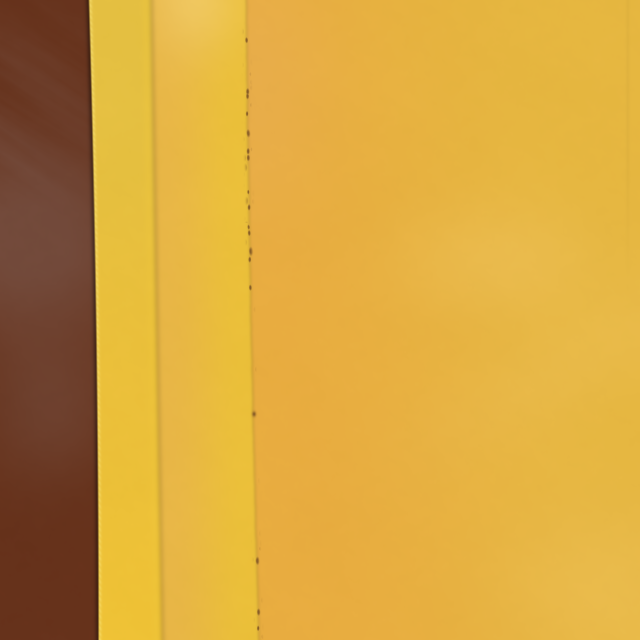
This texture is drawn by a three.js fragment shader. Its source:

```glsl
// Painted yellow panels beside a dark brown strip, under soft uneven light.
// Curved vertical borders split the bands; broad glows tint each band,
// sparse cellular specks wear the seam and layered sines add streaks.
varying vec2 vUv;

const vec3 BROWN_DEEP = vec3(0.40, 0.195, 0.105);
const vec3 BROWN_HAZE = vec3(0.45, 0.29, 0.23);
const vec3 YELLOW = vec3(0.92, 0.75, 0.225);
const vec3 OCHRE = vec3(0.91, 0.715, 0.275);
const vec3 ORANGE = vec3(0.91, 0.675, 0.25);
const vec3 GOLD = vec3(0.90, 0.715, 0.25);
const vec3 PALE = vec3(0.93, 0.75, 0.34);
const vec3 DIRT = vec3(0.45, 0.29, 0.13);

vec2 hash2(vec2 p) {
  p = vec2(dot(p, vec2(127.1, 311.7)), dot(p, vec2(269.5, 183.3)));
  return fract(sin(p) * 43758.55);
}

// Soft elliptical spot of light
float glow(vec2 p, vec2 center, vec2 radius) {
  vec2 d = (p - center) / radius;
  return exp(-dot(d, d));
}

// Thin soft line at signed distance d
float line(float d, float width) {
  return exp(-d * d / (width * width));
}

// Antialiased step from 0 to 1 across d = 0
float side(float d, float softness) {
  return smoothstep(-softness, softness, d);
}

float layeredSines(vec2 p) {
  float sum = 0.0;
  float amp = 0.5;
  for (int i = 0; i < 4; i++) {
    sum += amp * sin(p.x + 1.3 * sin(p.y)) * cos(p.y + 0.7 * sin(p.x));
    p = mat2(1.6, 1.1, -1.1, 1.6) * p + 1.7;
    amp *= 0.55;
  }
  return sum;
}

// Scattered soft specks, kept where the cell hash falls under density
float specks(vec2 p, float density) {
  vec2 cell = floor(p);
  float mask = 0.0;
  for (int j = -1; j <= 1; j++) {
    for (int i = -1; i <= 1; i++) {
      vec2 id = cell + vec2(float(i), float(j));
      vec2 h = hash2(id);
      float radius = 0.3 + 0.35 * h.y;
      float dist = length(p - id - 0.25 - 0.5 * h.yx);
      float keep = step(hash2(id + 37.0).x, density);
      mask = max(mask, keep * (1.0 - smoothstep(radius * 0.2, radius, dist)));
    }
  }
  return mask;
}

vec3 brownStrip(vec2 p, float edgeDist) {
  float haze = 1.1 * glow(p, vec2(0.05, 0.62), vec2(0.18, 0.15));
  haze += 0.55 * glow(p, vec2(0.08, 0.36), vec2(0.1, 0.11));
  float slope = p.y + 0.65 * p.x;
  float streak = 0.5 + 0.6 * layeredSines(vec2(slope * 42.0, p.x * 5.0));
  haze += 0.6 * streak * glow(p, vec2(0.03, 0.84), vec2(0.16, 0.13));
  vec3 col = mix(BROWN_DEEP, BROWN_HAZE, clamp(haze, 0.0, 1.0));
  return col * (1.0 - 0.4 * line(edgeDist, 0.005));
}

vec3 yellowStrip(vec2 p, float edgeDist, float grooveDist) {
  vec3 col = mix(YELLOW, vec3(0.895, 0.75, 0.255), smoothstep(0.35, 0.9, p.y));
  col += vec3(0.015, 0.01, -0.015) * smoothstep(0.4, 0.0, p.y);
  float twist = 0.8 + 0.2 * sin(6.2832 * (110.0 * p.y + 90.0 * edgeDist));
  col = mix(col, vec3(0.97, 0.88, 0.45), 0.6 * twist * line(edgeDist - 0.002, 0.003));
  return mix(col, vec3(0.94, 0.78, 0.23), 0.3 * line(grooveDist + 0.008, 0.007));
}

vec3 middleStrip(vec2 p, float across) {
  vec3 col = mix(OCHRE, YELLOW, smoothstep(0.1, 0.9, across));
  return mix(col, vec3(0.95, 0.80, 0.42), 0.7 * glow(p, vec2(0.305, 1.0), vec2(0.07, 0.09)));
}

vec3 widePanel(vec2 p) {
  vec3 col = mix(ORANGE, GOLD, smoothstep(0.4, 0.95, p.x + 0.15 * (p.y - 0.5)));
  col = mix(col, vec3(0.91, 0.68, 0.31), 0.65 * glow(p, vec2(0.39, 0.87), vec2(0.12, 0.2)));
  col = mix(col, PALE, 0.55 * glow(p, vec2(0.79, 0.59), vec2(0.15, 0.09)));
  col = mix(col, PALE, 0.5 * glow(p, vec2(0.96, 0.08), vec2(0.18, 0.14)));
  float band = p.y - 0.36 - 0.5 * (p.x - 0.75);
  col = mix(col, PALE, 0.35 * line(band, 0.09) * smoothstep(0.5, 0.9, p.x));
  float crease = line(p.x - 0.981, 0.003) * smoothstep(0.5, 0.8, p.y);
  return col * (1.0 - 0.025 * crease);
}

void main() {
  vec2 p = vUv;

  // Signed distances from the three borders
  float edge = p.x - (0.154 - 0.015 * p.y * p.y);
  float groove = p.x - (0.253 - 0.017 * p.y);
  float wobble = 0.001 * layeredSines(vec2(p.y * 40.0, 2.0));
  float seam = p.x - (0.405 - 0.030 * p.y + 0.010 * p.y * p.y) - wobble;

  // Bands from left to right
  vec3 col = brownStrip(p, edge);
  col = mix(col, yellowStrip(p, edge, groove), side(edge, 0.002));
  col = mix(col, middleStrip(p, groove / (groove - seam)), side(groove, 0.005));
  col = mix(col, widePanel(p), side(seam, 0.004));

  // Groove shadow and worn seam
  col *= 1.0 - 0.09 * line(groove - 0.001, 0.005);
  col *= 1.0 - 0.07 * line(seam, 0.003);
  float wear = 0.03 + 0.5 * line(p.y - 0.75, 0.16) + 0.3 * line(p.y - 0.1, 0.1);
  float dirt = specks(vec2(seam * 140.0 + 0.5, p.y * 75.0), wear) * line(seam, 0.004);
  dirt = max(dirt, glow(p, vec2(0.397, 0.353), vec2(0.003, 0.004)));
  col = mix(col, DIRT, 0.8 * dirt);

  // Faint mottling
  col += 0.005 * layeredSines(p * 14.0) + 0.003 * layeredSines(p * 90.0);
  gl_FragColor = vec4(col, 1.0);
}
```
